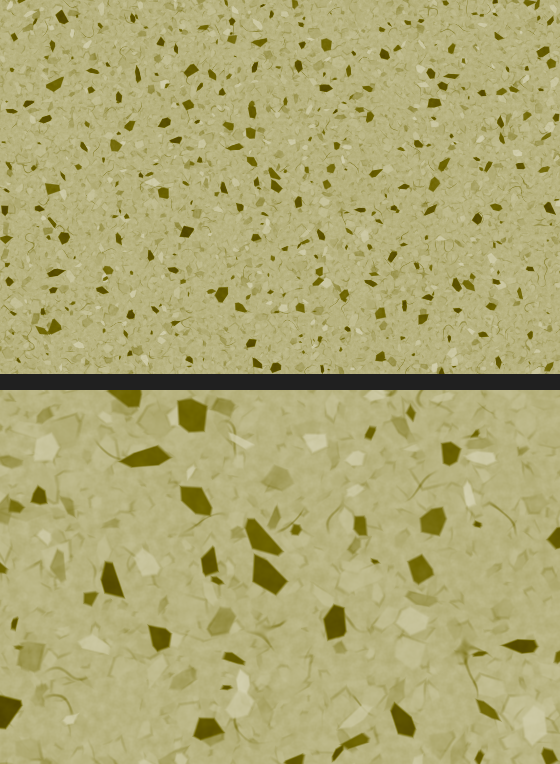
Top: the whole. Bottom: its middle third, enlarged.
A Shadertoy shader for this texture:

```glsl
// Terrazzo slab: angular stone chips scattered in a pale olive cement.
// Layers of random convex polygons are painted over gradient noise as a
// single tone value, which a linear ramp finally turns into colour.

const float TAU = 6.2831853;
const float CEMENT_TONE = 0.72;

float random(vec2 cell, float channel) {
    vec3 v = fract(vec3(cell, channel) * vec3(0.1031, 0.1030, 0.0973));
    v += dot(v, v.yzx + 33.33);
    return fract((v.x + v.y) * v.z);
}

vec2 direction(float angle) {
    return vec2(cos(angle), sin(angle));
}

float cornerSlope(vec2 corner, vec2 offset, float seed) {
    return dot(direction(TAU * random(corner, seed)), offset);
}

float gradientNoise(vec2 p, float seed) {
    vec2 i = floor(p), f = fract(p);
    vec2 u = f * f * f * (f * (f * 6.0 - 15.0) + 10.0);
    vec2 e = vec2(1.0, 0.0);
    float low = mix(cornerSlope(i, f, seed), cornerSlope(i + e.xy, f - e.xy, seed), u.x);
    float high = mix(cornerSlope(i + e.yx, f - e.yx, seed), cornerSlope(i + e.xx, f - e.xx, seed), u.x);
    return mix(low, high, u.y);
}

float fractalNoise(vec2 p, float seed) {
    float sum = 0.0, amplitude = 1.0;
    for (int i = 0; i < 3; i++) {
        sum += amplitude * gradientNoise(p, seed + float(i));
        p = p * 2.03 + 7.7;
        amplitude *= 0.55;
    }
    return sum;
}

// Signed distance to an irregular, turned and flattened hexagon
float chipDistance(vec2 q, vec2 cell, float radius, float stretch, float seed) {
    vec2 axis = direction(TAU * random(cell, seed));
    q = vec2(dot(q, axis), stretch * dot(q, vec2(-axis.y, axis.x)));
    float d = -radius;
    for (int i = 0; i < 6; i++) {
        float side = float(i);
        float shift = random(cell, seed + 1.0 + side);
        float reach = radius * mix(0.5, 1.0, fract(shift * 17.0));
        d = max(d, dot(q, direction((side + 0.8 * shift) * TAU / 6.0)) - reach);
    }
    return d / sqrt(stretch);
}

// Paints one jittered grid of chips over the given tone
float scatterChips(float tone, vec2 p, float spacing, float cover, vec2 radii,
                   vec2 tones, float opacity, float rim, float softness, float seed) {
    vec2 home = floor(p / spacing);
    for (int y = -1; y <= 1; y++) {
        for (int x = -1; x <= 1; x++) {
            vec2 cell = home + vec2(x, y);
            if (random(cell, seed) > cover) continue;
            vec2 jitter = vec2(random(cell, seed + 1.0), random(cell, seed + 2.0));
            vec2 q = p - (cell + mix(vec2(0.1), vec2(0.9), jitter)) * spacing;
            float radius = mix(radii.x, radii.y, pow(random(cell, seed + 3.0), 1.25));
            if (dot(q, q) > 2.5 * radius * radius) continue;

            float stretch = mix(1.0, 2.4, random(cell, seed + 4.0));
            float d = chipDistance(q, cell, radius, stretch, seed + 5.0);
            float fill = 1.0 - smoothstep(-softness, softness, d);
            float chipTone = mix(tones.x, tones.y, random(cell, seed + 13.0));
            tone = mix(tone, chipTone, fill * opacity);

            // Uneven dark seam along one side of the chip
            float seam = 1.0 - smoothstep(0.0, 1.6 * softness, abs(d));
            float facing = dot(q / radius, direction(TAU * random(cell, seed + 14.0)));
            tone -= rim * seam * smoothstep(0.0, 0.7, facing);
        }
    }
    return tone;
}

// Thin broken cracks along the zero lines of warped noise
float crackMask(vec2 p, float width) {
    float line = abs(gradientNoise(p * 24.0, 81.0));
    float gaps = smoothstep(0.12, 0.4, gradientNoise(p * 19.0, 85.0));
    return gaps * (1.0 - smoothstep(0.0, width * 24.0, line));
}

vec3 stoneColor(float tone) {
    vec3 color = vec3(tone, 1.06 * tone - 0.063, 0.50 + 1.75 * (tone - CEMENT_TONE));
    return clamp(color, 0.0, 1.0);
}

void mainImage(out vec4 fragColor, in vec2 fragCoord) {
    vec2 p = fragCoord / iResolution.y;
    float soft = max(0.0016, 0.8 / iResolution.y);
    float grain = fractalNoise(p * 95.0, 21.0);
    float clouds = fractalNoise(p * 5.0, 31.0);

    // Cement and low-contrast aggregate
    float tone = CEMENT_TONE + 0.008 * clouds + 0.025 * grain;
    tone = scatterChips(tone, p, 0.020, 0.75, vec2(0.004, 0.012), vec2(0.65, 0.78), 0.6, 0.06, soft, 100.0);
    tone = scatterChips(tone, p, 0.034, 0.70, vec2(0.008, 0.022), vec2(0.67, 0.78), 0.65, 0.07, soft, 130.0);
    tone -= 0.13 * crackMask(p, 0.0022);

    // Translucent olive chips, then pale marble
    float mottle = 0.07 * fractalNoise(p * 60.0, 41.0);
    tone = scatterChips(tone, p, 0.052, 0.50, vec2(0.006, 0.019), vec2(0.53, 0.66) + mottle, 0.7, 0.06, soft, 160.0);
    tone = scatterChips(tone, p, 0.050, 0.48, vec2(0.007, 0.020), vec2(0.75, 0.84), 0.8, 0.04, soft, 190.0);

    // Dark specks and large dark chips
    vec2 darkTones = vec2(0.31, 0.45) + 0.5 * mottle;
    tone = scatterChips(tone, p, 0.075, 0.40, vec2(0.004, 0.009), darkTones, 0.9, 0.0, soft, 220.0);
    tone = scatterChips(tone, p, 0.065, 0.55, vec2(0.008, 0.024), darkTones, 0.96, 0.0, soft, 250.0);

    tone += 0.012 * grain;
    fragColor = vec4(stoneColor(tone), 1.0);
}
```
